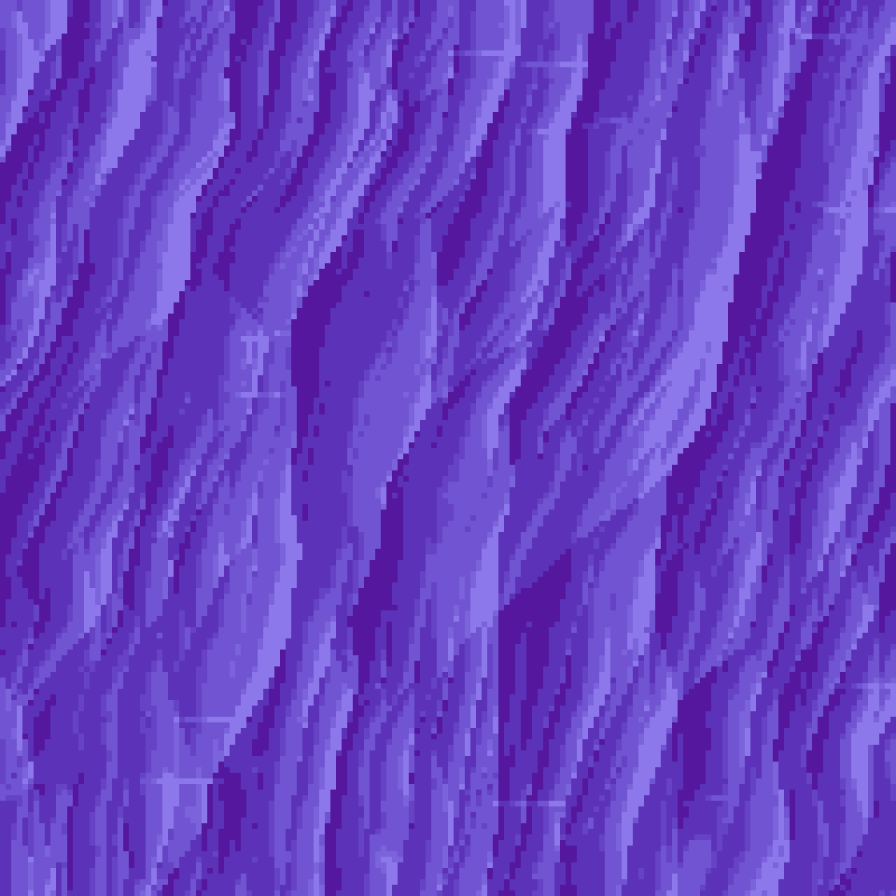
A WebGL 2 fragment shader for this texture:

```glsl
#version 300 es
precision highp float;
uniform vec2 u_resolution;
out vec4 fragColor;

const float GRID = 160.0;

vec2 hash2(vec2 p) {
    vec3 q = fract(p.xyx * vec3(0.1031, 0.1030, 0.0973));
    q += dot(q, q.yzx + 33.33);
    return fract((q.xx + q.yz) * q.zy);
}

float noise(vec2 p) {
    vec2 i = floor(p), f = fract(p);
    f = f * f * (3.0 - 2.0 * f);
    return mix(mix(hash2(i).x, hash2(i + vec2(1, 0)).x, f.x),
               mix(hash2(i + vec2(0, 1)).x, hash2(i + vec2(1, 1)).x, f.x), f.y);
}

// Sideways slope of a fold: offset from the nearest scattered centre
float foldSlope(vec2 p) {
    vec2 cell = floor(p), nearest = vec2(0);
    float best = 9.0;
    for (int y = -1; y <= 1; y++)
    for (int x = -1; x <= 1; x++) {
        vec2 c = cell + vec2(x, y);
        vec2 offset = p - c - 0.05 - 0.9 * hash2(c + 40.0);
        float d = dot(offset, offset);
        if (d < best) { best = d; nearest = offset; }
    }
    return nearest.x;
}

// Faint, nearly level scratches
float scratches(vec2 p) {
    float mark = 0.0;
    for (int i = 0; i < 12; i++) {
        vec2 centre = hash2(vec2(i, 7)), shape = hash2(vec2(i, 19));
        vec2 d = p - centre;
        d.y -= d.x * (shape.y - 0.4) * 0.3;
        float halfLength = 0.025 + 0.05 * shape.x;
        mark = max(mark, step(abs(d.y), 0.0032) * smoothstep(halfLength, 0.4 * halfLength, abs(d.x)));
    }
    return mark;
}

// Light on leaning, braided folds
float tone(vec2 p) {
    vec2 q = p;
    q.x -= 0.27 * p.y;
    q.x += 0.065 * (noise(p * vec2(3.0, 4.5) + 11.0) - 0.5);
    q.x += 0.022 * (noise(p * vec2(9.0, 13.0) + 31.0) - 0.5);
    q.y += 0.10 * (noise(p * vec2(8.0, 4.0) + 57.0) - 0.5);

    float light = 0.85 * foldSlope(q * vec2(9.5, 3.0) + 3.0);
    float detail = smoothstep(0.25, 0.75, noise(p * 5.0 + 71.0));
    light += mix(0.2, 0.75, detail) * foldSlope(q * vec2(21.0, 5.5) + 20.0);
    light += 0.28 * (noise(q * vec2(34.0, 9.0) + 90.0) - 0.5);
    light += 0.10 * (noise(p * vec2(70.0, 40.0)) - 0.5);

    // Thin slanted creases
    float crease = abs(noise(vec2(q.x - 0.15 * p.y, q.y) * vec2(13.0, 3.5) + 130.0) - 0.5);
    float present = smoothstep(0.5, 0.65, noise(p * vec2(8.0, 6.0) + 160.0));
    light += 0.3 * present * smoothstep(0.05, 0.015, crease);
    return light + 0.28 * scratches(p);
}

vec3 palette(float t) {
    vec3 colour = vec3(0.33, 0.09, 0.62);
    colour = mix(colour, vec3(0.36, 0.20, 0.72), step(-0.36, t));
    colour = mix(colour, vec3(0.40, 0.26, 0.77), step(0.02, t));
    colour = mix(colour, vec3(0.44, 0.33, 0.82), step(0.09, t));
    colour = mix(colour, vec3(0.48, 0.39, 0.86), step(0.39, t));
    return mix(colour, vec3(0.55, 0.47, 0.92), step(0.46, t));
}

void main() {
    float size = min(u_resolution.x, u_resolution.y);
    vec2 g = gl_FragCoord.xy / size * GRID - 0.5;
    vec2 corner = floor(g);

    // Blend neighbouring blocks only along their shared edges
    vec2 w = clamp((fract(g) - 0.5) * size / GRID + 0.5, 0.0, 1.0);
    vec3 colour = vec3(0);
    for (int i = 0; i < 4; i++) {
        vec2 side = vec2(i & 1, i >> 1);
        vec2 share = mix(1.0 - w, w, side);
        colour += share.x * share.y * palette(tone((corner + side + 0.5) / GRID));
    }
    fragColor = vec4(colour, 1.0);
}
```
